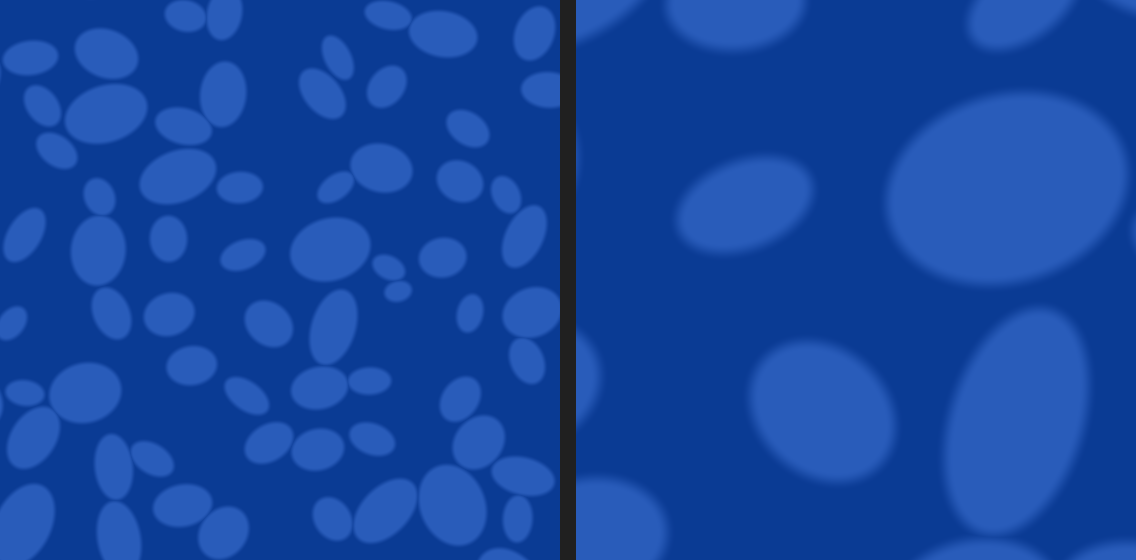
Left: the whole. Right: its middle third, enlarged.
A Shadertoy shader for this pattern:

```glsl
// Scattered soft-edged ellipses on a deep blue ground.
// Cellular layout: one ellipse per jittered grid cell, shrunk until it
// clears every neighbour, so grains almost touch but never merge.

const vec3  GROUND_COLOR = vec3(0.04, 0.23, 0.58);
const vec3  GRAIN_COLOR  = vec3(0.16, 0.36, 0.73);
const float CELLS        = 8.0;     // grid cells per canvas height
const float JITTER       = 0.7;     // spread of centres inside a cell
const vec2  LENGTH_RANGE = vec2(0.33, 0.86);  // long half axis, in cells
const vec2  ASPECT_RANGE = vec2(0.55, 0.84);  // short axis / long axis
const float SIZE_BIAS    = 1.5;     // above 1 favours small grains
const float EDGE         = 0.0055;  // half width of the soft rim, in canvases
const vec2  SEED         = vec2(17.0, 43.0);

struct Grain {
    vec2 center;  // in cells
    vec2 radii;   // half axes before shrinking
    vec2 axis;    // unit direction of the long axis
};

vec4 hash42(vec2 p) {
    vec4 q = fract(p.xyxy * vec4(0.1031, 0.1030, 0.0973, 0.1099));
    q += dot(q, q.wzxy + 33.33);
    return fract((q.xxyz + q.yzzw) * q.zywx);
}

Grain grainInCell(vec2 cell) {
    vec4 place = hash42(cell + SEED);
    vec4 shape = hash42(cell + SEED.yx + 71.0);
    float len = mix(LENGTH_RANGE.x, LENGTH_RANGE.y, pow(shape.x, SIZE_BIAS));
    float aspect = mix(ASPECT_RANGE.x, ASPECT_RANGE.y, shape.y);
    float angle = 3.14159 * shape.z;
    return Grain(cell + 0.5 + JITTER * (place.xy - 0.5),
                 len * vec2(1.0, aspect),
                 vec2(cos(angle), sin(angle)));
}

// Coordinates of v along the long and short axis
vec2 toLocal(Grain g, vec2 v) {
    return vec2(dot(v, g.axis), dot(v, vec2(-g.axis.y, g.axis.x)));
}

// Half extent of the ellipse along a unit direction
float extent(Grain g, vec2 dir) {
    return length(toLocal(g, dir) * g.radii);
}

// Largest scale, at most 1, that keeps the grain clear of its neighbours
float fitScale(Grain g, vec2 cell) {
    float scale = 1.0;
    for (int y = -2; y <= 2; y++)
    for (int x = -2; x <= 2; x++) {
        if (x == 0 && y == 0) continue;
        Grain other = grainInCell(cell + vec2(x, y));
        vec2 gap = other.center - g.center;
        float dist = length(gap);
        vec2 dir = gap / dist;
        scale = min(scale, dist / (extent(g, dir) + extent(other, dir)));
    }
    return scale;
}

// Approximate signed distance to an axis-aligned ellipse
float ellipseDistance(vec2 p, vec2 radii) {
    p = abs(p) + 1e-4;
    float k = length(p / radii);
    return k * (k - 1.0) / length(p / (radii * radii));
}

void mainImage(out vec4 fragColor, in vec2 fragCoord) {
    vec2 p = CELLS * fragCoord / iResolution.y;
    float rim = CELLS * max(EDGE, 0.7 / iResolution.y);
    vec2 home = floor(p);
    float nearest = 1.0;

    for (int y = -1; y <= 1; y++)
    for (int x = -1; x <= 1; x++) {
        vec2 cell = home + vec2(x, y);
        Grain g = grainInCell(cell);
        vec2 local = toLocal(g, p - g.center);
        // Only grains that could reach this point need fitting
        if (ellipseDistance(local, g.radii) < rim) {
            vec2 radii = g.radii * fitScale(g, cell);
            nearest = min(nearest, ellipseDistance(local, radii));
        }
    }

    float cover = 1.0 - smoothstep(-rim, rim, nearest);
    fragColor = vec4(mix(GROUND_COLOR, GRAIN_COLOR, cover), 1.0);
}
```
